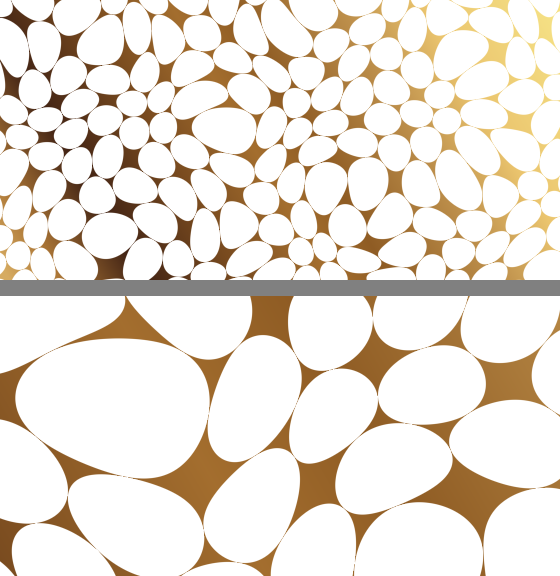
Top, the full canvas; bottom, a detail of the centre.
Reproduce this pattern procedurally as a WebGL 1 fragment shader.

```glsl
precision highp float;
// White egg-shaped pebbles touching at single points over a diagonal bronze and gold sheen.

uniform vec2 u_resolution;

const float ROWS = 7.9;      // pebbles per canvas height
const float STRAIN = 0.2;    // how strongly each wave stretches the pebbles
const float SHIFT = 0.13397; // lattice offset that makes a snub square tiling
const float RADIUS = 0.5165; // just under half the edge of that tiling

vec2 direction(float angle) {
  return vec2(cos(angle), sin(angle));
}

// Bends the plane with plane waves of mixed direction and length, so that
// circles become eggs of varied size while their contacts are kept.
vec2 warp(vec2 p, float strain) {
  vec2 offset = vec2(0.0);
  for (int i = 1; i <= 9; i++) {
    float n = float(i);
    float k = 0.9 + 1.7 * fract(0.618 * n);
    float phase = k * dot(p, direction(2.4 * n)) + 2.9 * n * n;
    offset += direction(5.3 * n + 1.0) * sin(phase) * strain / k;
  }
  return p + offset;
}

// Lattice point of a snub square tiling: a square grid with alternating shifts.
vec2 pebbleCentre(vec2 id, float shift) {
  vec2 parity = mod(id.yx, 2.0);
  return id + 0.5 + shift * vec2(1.0 - 2.0 * parity.x, 2.0 * parity.y - 1.0);
}

// Signed distance to the nearest circle of the tiling.
float circleDistance(vec2 p, float shift, float radius) {
  vec2 base = floor(p);
  float nearest = 1e3;
  for (int j = -1; j <= 1; j++) {
    for (int i = -1; i <= 1; i++) {
      vec2 id = base + vec2(float(i), float(j));
      nearest = min(nearest, distance(p, pebbleCentre(id, shift)));
    }
  }
  return nearest - radius;
}

// Warped and turned tiling; negative inside the pebbles.
float pebbleField(vec2 p) {
  vec2 q = warp(p, STRAIN);
  vec2 axis = direction(0.5);
  q = vec2(dot(q, axis), dot(q, vec2(-axis.y, axis.x)));
  return circleDistance(q, SHIFT, RADIUS);
}

vec3 addStop(vec3 colour, vec3 next, float from, float to, float g) {
  return mix(colour, next, clamp((g - from) / (to - from), 0.0, 1.0));
}

// Metallic gradient along g.
vec3 metal(float g) {
  vec3 c = vec3(0.84, 0.67, 0.38);
  c = addStop(c, vec3(0.67, 0.46, 0.21), -0.47, -0.31, g);
  c = addStop(c, vec3(0.26, 0.14, 0.08), -0.31, -0.06, g);
  c = addStop(c, vec3(0.47, 0.29, 0.12), -0.06, 0.24, g);
  c = addStop(c, vec3(0.64, 0.43, 0.18), 0.24, 0.52, g);
  c = addStop(c, vec3(0.56, 0.36, 0.14), 0.52, 0.71, g);
  c = addStop(c, vec3(0.75, 0.57, 0.30), 0.71, 1.06, g);
  c = addStop(c, vec3(0.92, 0.77, 0.43), 1.06, 1.30, g);
  return addStop(c, vec3(0.96, 0.88, 0.52), 1.30, 1.68, g);
}

void main() {
  vec2 uv = gl_FragCoord.xy / u_resolution.y;
  vec2 p = uv * ROWS;
  float pixel = ROWS / u_resolution.y;

  // Sheen runs from lower left to upper right.
  vec3 gold = metal(dot(uv, vec2(0.866, 0.5)) - 0.5);

  // Field divided by its slope gives an even edge width everywhere.
  vec2 e = vec2(0.005, 0.0);
  float field = pebbleField(p);
  vec2 slope = vec2(pebbleField(p + e), pebbleField(p + e.yx)) - field;
  float dist = field * e.x / max(length(slope), 0.2 * e.x);

  // White pebbles on top, with smoothed edges.
  float gap = smoothstep(-0.7 * pixel, 0.7 * pixel, dist);
  gl_FragColor = vec4(mix(vec3(1.0), gold, gap), 1.0);
}
```
